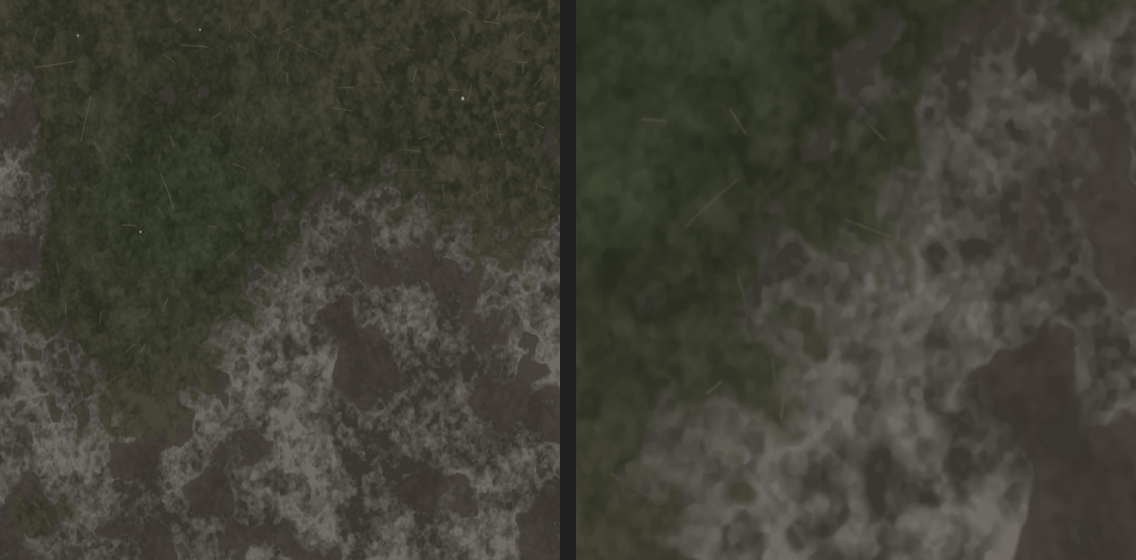
Left: the whole. Right: its middle third, enlarged.
Write a WebGL 1 fragment shader that draws this texture.

```glsl
precision highp float;
// Worn ground seen from above: dim mossy grass giving way to bare grey-brown soil.
// Blotches are cellular noise at five sizes; a ragged border splits grass and soil,
// and grids of random segments and dots add straws, blades and pebbles.
uniform vec2 u_resolution;

const vec3 GRASS_DARK = vec3(0.170, 0.178, 0.130);
const vec3 GRASS_PALE = vec3(0.275, 0.268, 0.215);
const vec3 GRASS_LUSH = vec3(0.180, 0.215, 0.140);
const vec3 SOIL_DARK = vec3(0.228, 0.215, 0.198);
const vec3 SOIL_PALE = vec3(0.430, 0.413, 0.392);
const vec3 CLUMP_BROWN = vec3(0.225, 0.200, 0.185);
const vec3 STRAW = vec3(0.400, 0.385, 0.310);
const vec3 PEBBLE = vec3(0.680, 0.690, 0.690);
const float BORDER_SOFTNESS = 0.035;
const float STRAW_WIDTH = 0.0011;
const float PEBBLE_RADIUS = 0.0035;

vec3 hash3(vec2 p) {
  vec3 q = fract(p.xyx * vec3(0.1031, 0.1030, 0.0973));
  q += dot(q, q.yxz + 33.33);
  return fract((q.xxy + q.yzz) * q.zyx);
}

// Cellular blotches: random tones blended by closeness, centred on zero.
float blotch(vec2 p) {
  vec2 cell = floor(p);
  float tone = 0.0;
  float total = 0.0;
  for (int j = -1; j <= 1; j++) {
    for (int i = -1; i <= 1; i++) {
      vec2 id = cell + vec2(float(i), float(j));
      vec3 rnd = hash3(id + 71.0);
      vec2 d = p - id - rnd.xy;
      float weight = exp(-6.0 * dot(d, d));
      tone += weight * rnd.z;
      total += weight;
    }
  }
  return tone / total - 0.5;
}

// Thin segments, one per chosen cell, at random angles.
float strands(vec2 uv, float scale, float chance, float pixel) {
  vec2 p = uv * scale;
  vec2 cell = floor(p);
  float cover = 0.0;
  for (int j = -1; j <= 1; j++) {
    for (int i = -1; i <= 1; i++) {
      vec2 id = cell + vec2(float(i), float(j));
      vec3 place = hash3(id + 13.0 + scale);
      vec3 look = hash3(id + 157.0 + scale);
      float angle = 6.2832 * place.z;
      vec2 dir = vec2(cos(angle), sin(angle));
      vec2 d = p - id - place.xy;
      float along = dot(d, dir);
      float reach = mix(0.15, 0.42, look.y);
      float bend = 0.3 * (look.z - 0.5) * along * along;
      vec2 gap = vec2(max(abs(along) - reach, 0.0), dot(d, vec2(-dir.y, dir.x)) - bend);
      float line = 1.0 - smoothstep(0.0, STRAW_WIDTH + pixel, length(gap) / scale);
      cover = max(cover, line * step(look.x, chance) * mix(0.4, 1.0, look.z));
    }
  }
  return cover;
}

float pebbles(vec2 uv, float scale, float chance, float pixel) {
  vec2 id = floor(uv * scale);
  vec3 rnd = hash3(id + 311.0);
  vec2 centre = (id + 0.2 + 0.6 * rnd.xy) / scale;
  float radius = PEBBLE_RADIUS * mix(0.4, 1.2, rnd.x);
  float dist = length((uv - centre) * vec2(1.0, 0.8));
  return step(rnd.z, chance) * (1.0 - smoothstep(radius - pixel, radius + pixel, dist));
}

float spot(vec2 uv, vec2 centre, vec2 size) {
  vec2 d = (uv - centre) / size;
  return exp(-dot(d, d));
}

void main() {
  vec2 uv = gl_FragCoord.xy / u_resolution.y;
  float pixel = 1.0 / u_resolution.y;

  // Blotches from broad to fine, gently stretched upright
  vec2 p = uv * vec2(1.12, 0.92);
  float broad = blotch(p * 6.0);
  float clump = blotch(p * 15.0 + 4.7);
  float tuft = blotch(p * 36.0 + 9.1);
  float grain = blotch(p * 82.0 + 2.3);
  float speck = blotch(p * 175.0 + 6.9);

  // Ragged border, worn left side and stray green patches
  float border = 0.29 + 0.30 * smoothstep(0.2, 0.68, uv.x)
               + 0.13 * (1.0 - smoothstep(0.0, 0.2, uv.x));
  float field = min(uv.y - border, 0.16);
  field -= 0.24 * spot(uv, vec2(0.0, 0.68), vec2(0.08, 0.20));
  field += 0.42 * spot(uv, vec2(1.0, 0.14), vec2(0.10, 0.06));
  field += 0.40 * spot(uv, vec2(0.78, 0.10), vec2(0.07, 0.08));
  field += 0.36 * spot(uv, vec2(0.07, 0.07), vec2(0.09, 0.08));
  field += 0.18 * broad + 0.17 * clump + 0.13 * tuft + 0.06 * grain;
  float grassy = smoothstep(-BORDER_SOFTNESS, BORDER_SOFTNESS, field);

  // Soil with darker, clumpier ground to the right
  float worn = spot(uv, vec2(0.85, 0.27), vec2(0.28, 0.20));
  float soilTone = 0.60 - 0.20 * worn + 0.45 * broad + 0.60 * clump
                 + 0.65 * tuft + 0.65 * grain + 0.45 * speck;
  vec3 soil = mix(SOIL_DARK, SOIL_PALE, clamp(soilTone, 0.0, 1.0));
  float lump = blotch(uv * 13.0 + 31.0) + 0.35 * tuft + 0.2 * grain;
  soil = mix(soil, CLUMP_BROWN, smoothstep(0.16, 0.28, lump + 0.06 * worn) * 0.75);

  // Grass, lush in the middle left and coarse at the upper right
  float lush = spot(uv, vec2(0.32, 0.64), vec2(0.25, 0.22));
  float coarse = smoothstep(0.5, 0.85, uv.x) * smoothstep(0.5, 0.7, uv.y);
  float grassTone = 0.47 + 0.45 * broad + 0.40 * clump + 0.50 * tuft
                  + (0.55 + 0.35 * coarse) * grain + 0.45 * speck;
  vec3 grass = mix(GRASS_DARK, GRASS_PALE, clamp(grassTone, 0.0, 1.0));
  grass = mix(grass, GRASS_LUSH * (0.8 + 0.4 * grassTone), 0.6 * lush);

  // Straws, short blades and pebbles on top
  vec3 color = mix(soil, grass, grassy);
  color = mix(color, STRAW, 0.50 * strands(uv, 9.0, 0.22, pixel) * mix(0.3, 1.0, grassy));
  color = mix(color, STRAW, 0.45 * strands(uv, 30.0, 0.12 + 0.3 * coarse, pixel) * grassy);
  color = mix(color, PEBBLE, 0.85 * pebbles(uv, 9.0, 0.10, pixel));
  gl_FragColor = vec4(color, 1.0);
}
```
